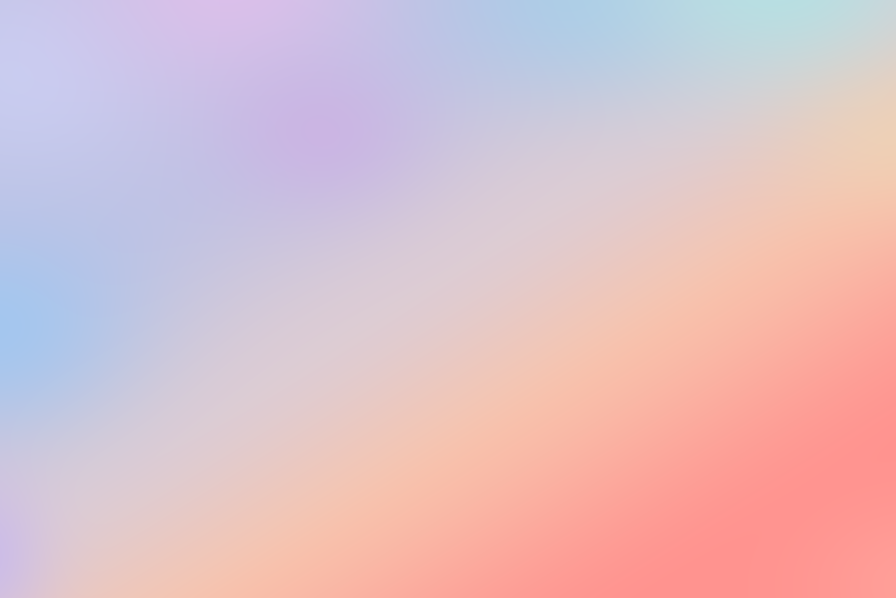
Reproduce this background procedurally as a WebGL 1 fragment shader.

```glsl
precision highp float;

uniform vec2 u_resolution;

// Soft elliptical falloff, 1 at the centre
float glow(vec2 p, vec2 centre, vec2 radius) {
    vec2 q = (p - centre) / radius;
    return exp(-dot(q, q));
}

// Diagonal wash from cool upper left to warm lower right
vec3 diagonalWash(float t) {
    vec3 lavender = vec3(0.75, 0.76, 0.89);
    vec3 mauve = vec3(0.865, 0.80, 0.83);
    vec3 peach = vec3(0.97, 0.77, 0.68);
    vec3 coral = vec3(1.0, 0.575, 0.56);
    vec3 color = mix(lavender, mauve, smoothstep(-0.55, -0.05, t));
    color = mix(color, peach, smoothstep(-0.12, 0.30, t));
    return mix(color, coral, smoothstep(0.15, 0.75, t));
}

void main() {
    vec2 uv = gl_FragCoord.xy / u_resolution;
    vec3 color = diagonalWash(uv.x - 1.07 * uv.y);

    // Cool glows along the left edge
    color = mix(color, vec3(0.79, 0.81, 0.95), 0.85 * glow(uv, vec2(0.03, 0.88), vec2(0.15, 0.18)));
    color = mix(color, vec3(0.63, 0.78, 0.94), 0.90 * glow(uv, vec2(-0.01, 0.45), vec2(0.15, 0.17)));
    color = mix(color, vec3(0.79, 0.73, 0.92), 0.90 * glow(uv, vec2(-0.02, 0.07), vec2(0.07, 0.13)));

    // Pink and violet plume
    color = mix(color, vec3(0.87, 0.75, 0.92), 0.90 * glow(uv, vec2(0.26, 1.03), vec2(0.17, 0.19)));
    color = mix(color, vec3(0.80, 0.70, 0.89), 0.85 * glow(uv, vec2(0.36, 0.78), vec2(0.11, 0.13)));

    // Sky and aqua along the top
    color = mix(color, vec3(0.66, 0.80, 0.91), 0.85 * glow(uv, vec2(0.65, 1.01), vec2(0.16, 0.17)));
    color = mix(color, vec3(0.71, 0.88, 0.89), 0.95 * glow(uv, vec2(0.87, 1.03), vec2(0.17, 0.17)));

    // Sand at the right edge and a paler lower right corner
    color = mix(color, vec3(0.93, 0.84, 0.71), 0.60 * glow(uv, vec2(1.02, 0.77), vec2(0.14, 0.13)));
    color = mix(color, vec3(1.0, 0.64, 0.61), 0.75 * glow(uv, vec2(1.03, 0.02), vec2(0.12, 0.13)));

    gl_FragColor = vec4(color, 1.0);
}
```
